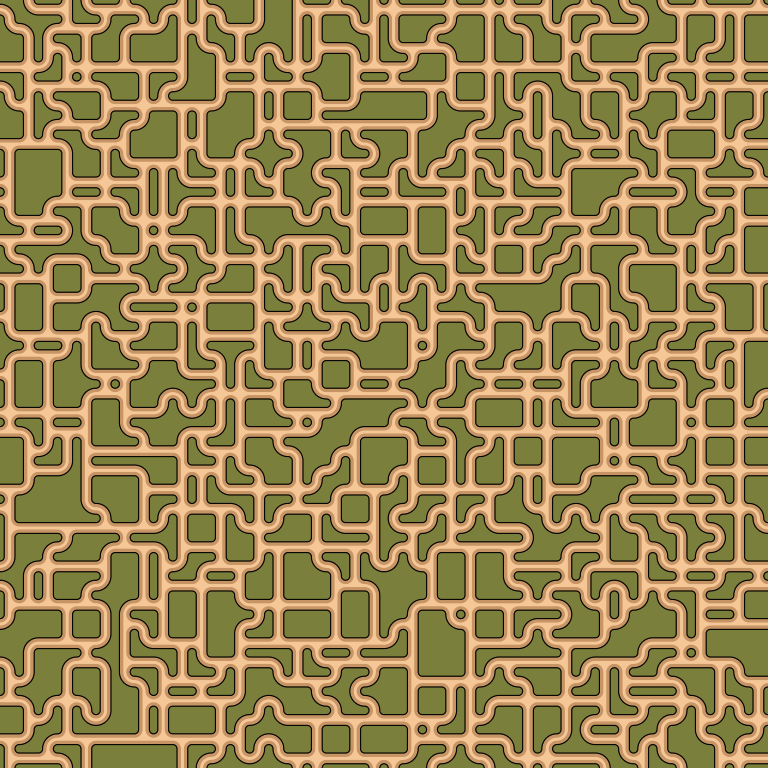
Write a WebGL 1 fragment shader that draws this pattern.

```glsl
precision highp float;

uniform vec2 u_resolution;

const float TILES = 40.0;        // tiles across the canvas
const float LABELS = 14.0;       // kinds of region
const float ROAD_HALF = 0.312;   // half road width, outline included, in tiles
const float OUTLINE = 0.064;
const float CREST_HALF = 0.077;

const vec3 GRASS = vec3(0.48, 0.50, 0.23);
const vec3 INK = vec3(0.03, 0.025, 0.01);
const vec3 SAND = vec3(0.78, 0.585, 0.395);
const vec3 CREST = vec3(0.96, 0.78, 0.59);

float hash(vec2 p) {
  vec3 q = fract(p.xyx * vec3(0.1031, 0.1030, 0.0973));
  q += dot(q, q.yzx + 33.33);
  return fract((q.x + q.y) * q.z);
}

// Moves an odd lattice corner one step closer to a seed at even coordinates.
vec2 stepToSeed(vec2 corner) {
  vec2 axis = mod(corner, 2.0);
  float pick = hash(corner + 57.0);
  if (axis.x * axis.y > 0.5) axis = pick < 0.5 ? vec2(1.0, 0.0) : vec2(0.0, 1.0);
  float side = fract(pick * 2.0) < 0.5 ? -1.0 : 1.0;
  return corner + axis * side;
}

// Every corner inherits the label of the seed it reaches.
float regionLabel(vec2 corner) {
  vec2 seed = stepToSeed(stepToSeed(corner));
  return floor(hash(seed + 211.0) * LABELS);
}

bool same(float a, float b) {
  return abs(a - b) < 0.5;
}

// Distance from the grass at one tile corner; p is measured inward from it.
float grassDistance(vec2 p, float own, float alongX, float alongY, float across) {
  float inset = 0.5 - ROAD_HALF;
  bool joinX = same(own, alongX);
  bool joinY = same(own, alongY);
  if (joinX && joinY) {
    return same(own, across) ? -1.0 : 0.5 + ROAD_HALF - length(1.0 - p);
  }
  if (joinX) return p.y - inset;
  if (joinY) return p.x - inset;
  return length(p) - inset;
}

// Depth inside the road that separates differing corners of a tile.
float roadDepth(vec2 position) {
  vec2 cell = floor(position);
  vec2 p = fract(position);
  vec2 r = 1.0 - p;
  float a = regionLabel(cell);
  float b = regionLabel(cell + vec2(1.0, 0.0));
  float c = regionLabel(cell + vec2(0.0, 1.0));
  float d = regionLabel(cell + 1.0);
  float lower = min(grassDistance(p, a, b, c, d),
                    grassDistance(vec2(r.x, p.y), b, a, d, c));
  float upper = min(grassDistance(vec2(p.x, r.y), c, d, a, b),
                    grassDistance(r, d, c, b, a));
  return min(lower, upper);
}

// Smooth coverage of everything deeper than the given edge.
float cover(float depth, float edge, float blur) {
  return clamp((depth - edge) / blur + 0.5, 0.0, 1.0);
}

void main() {
  float size = min(u_resolution.x, u_resolution.y);
  float depth = roadDepth(gl_FragCoord.xy / size * TILES);
  float blur = 0.9 * TILES / size;

  vec3 color = mix(GRASS, INK, cover(depth, 0.0, blur));
  color = mix(color, SAND, cover(depth, OUTLINE, blur));
  color = mix(color, CREST, cover(depth, ROAD_HALF - CREST_HALF, blur));
  gl_FragColor = vec4(color, 1.0);
}
```
